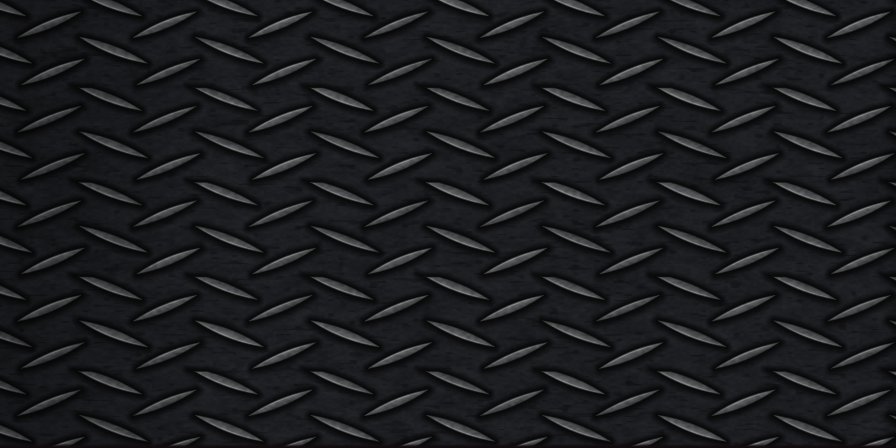
A WebGL 1 fragment shader for this texture:

```glsl
precision highp float;

uniform vec2 u_resolution;

const vec2 CELL = vec2(0.2583, 0.1055);      // one pair of opposed treads
const vec2 FALLING = vec2(0.081, 0.0086);    // half length, half width
const vec2 RISING = vec2(0.076, 0.0080);
const vec3 GROOVE = vec3(0.030, 0.030, 0.032);
const vec3 PLATE_DARK = vec3(0.084, 0.086, 0.098);
const vec3 PLATE_LIGHT = vec3(0.138, 0.144, 0.162);
const vec3 FACE_DARK = vec3(0.190, 0.195, 0.203);
const vec3 FACE_LIGHT = vec3(0.400, 0.405, 0.415);

float hash(vec2 p) {
    vec3 q = fract(vec3(p.xyx) * 0.1031);
    q += dot(q, q.yzx + 33.33);
    return fract((q.x + q.y) * q.z);
}

float noise(vec2 p) {
    vec2 i = floor(p);
    vec2 f = fract(p);
    f = f * f * (3.0 - 2.0 * f);
    float low = mix(hash(i), hash(i + vec2(1.0, 0.0)), f.x);
    float high = mix(hash(i + vec2(0.0, 1.0)), hash(i + vec2(1.0)), f.x);
    return mix(low, high, f.y);
}

// Signed distance to a pointed lens lying along x
float lens(vec2 p, vec2 size) {
    p = abs(p);
    float radius = dot(size, size) / (2.0 * size.y);
    float offset = radius - size.y;
    return (p.x - size.x) * offset > p.y * size.x
        ? length(p - vec2(size.x, 0.0))
        : length(p + vec2(0.0, offset)) - radius;
}

// Nearest tread of one direction: distance, position across it, random value
vec3 nearestTread(vec2 p, vec2 origin, vec2 size, float slope, float stagger, float cut) {
    vec2 along = normalize(vec2(1.0, slope));
    vec2 across = vec2(-along.y, along.x);
    vec2 cell = floor((p - origin) / CELL + 0.5);
    vec3 nearest = vec3(1.0, 0.0, 0.0);
    for (int k = -1; k <= 1; k++) {
        vec2 id = cell + vec2(0.0, float(k));
        float odd = mod(id.y, 2.0);
        float random = hash(id + origin * 91.0 + 40.0);
        vec2 local = p - origin - id * CELL;
        local.x -= (0.5 - odd) * stagger;
        vec2 q = vec2(dot(local, along), dot(local, across));
        float d = lens(q, size * vec2(1.0, 0.94 + 0.12 * random));
        // Alternate rows have a flattened top
        if (odd > 0.5) d = max(d, local.y - cut);
        if (d < nearest.x) nearest = vec3(d, q.y / size.y, random);
    }
    return nearest;
}

// Worn plate with fine grain and short horizontal scuffs
vec3 plateColor(vec2 p) {
    float tone = 0.48 + 0.35 * (noise(p * vec2(18.0, 40.0)) - 0.5);
    tone += 0.45 * (noise(p * vec2(60.0, 140.0)) - 0.5);
    tone += 0.35 * (noise(p * vec2(140.0, 220.0)) - 0.5);
    float scuff = smoothstep(0.74, 0.92, noise(p * vec2(42.0, 170.0) + 7.0));
    return mix(PLATE_DARK, PLATE_LIGHT, clamp(tone, 0.0, 1.0)) * (1.0 - 0.25 * scuff);
}

// Ground metal face with a lit rim on one side
vec3 faceColor(vec2 p, vec3 tread, float litSide) {
    float facing = tread.y * litSide;
    float light = 0.5 + 0.4 * facing + 0.15 * (tread.z - 0.5);
    light += 0.4 * (noise(p * vec2(110.0, 190.0)) - 0.5);
    float rim = exp(-pow((tread.x + 0.0024) / 0.0018, 2.0));
    vec3 color = mix(FACE_DARK, FACE_LIGHT, clamp(light, 0.0, 1.0));
    return color + 0.12 * rim * smoothstep(-0.1, 0.7, facing);
}

void main() {
    vec2 p = gl_FragCoord.xy / u_resolution.y;
    vec2 uv = gl_FragCoord.xy / u_resolution;
    float pixel = 1.0 / u_resolution.y;

    vec3 falling = nearestTread(p, vec2(0.247, 0.888), FALLING, -0.385, 0.013, 0.021);
    vec3 rising = nearestTread(p, vec2(0.372, 0.945), RISING, 0.41, -0.008, 1.0);
    bool isRising = rising.x < falling.x;
    vec3 tread = isRising ? rising : falling;

    // Tight grooves around the treads, wider underneath
    float reach = mix(0.023, 0.018, smoothstep(-1.0, 1.0, tread.y));
    float open = smoothstep(0.0, reach, tread.x);
    vec3 color = mix(GROOVE, plateColor(p), open);
    float cover = 1.0 - smoothstep(-pixel, pixel, tread.x);
    color = mix(color, faceColor(p, tread, isRising ? 1.0 : -1.0), cover);

    // Broad lighting and dark borders
    color *= mix(0.78, 1.02, smoothstep(0.0, 0.3, uv.x));
    color *= mix(0.8, 1.0, smoothstep(0.0, 0.015, 1.0 - uv.x));
    color = mix(vec3(0.07, 0.045, 0.055), color, smoothstep(0.002, 0.011, p.y));
    gl_FragColor = vec4(color, 1.0);
}
```
